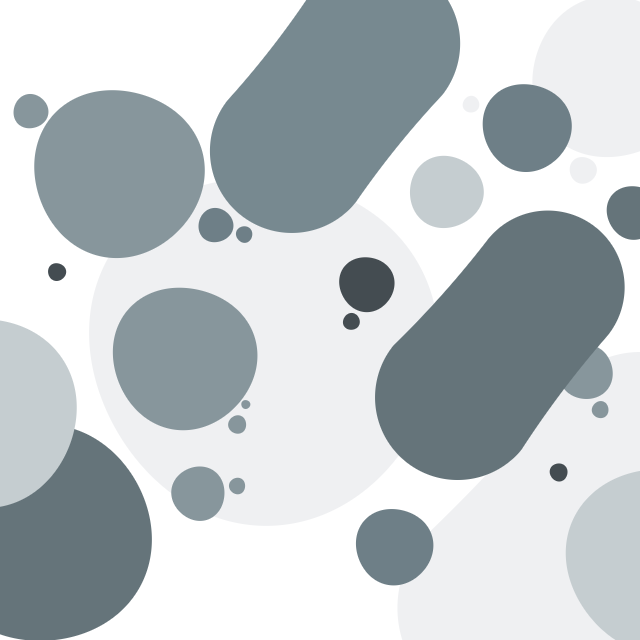
Reproduce this background procedurally as a WebGL 2 fragment shader.

```glsl
#version 300 es
precision highp float;

uniform vec2 u_resolution;
out vec4 fragColor;

// Colours
const vec3 PAPER = vec3(1.0);
const vec3 HAZE  = vec3(0.937, 0.941, 0.949);
const vec3 PALE  = vec3(0.773, 0.804, 0.816);
const vec3 MIST  = vec3(0.529, 0.588, 0.612);
const vec3 STONE = vec3(0.467, 0.537, 0.565);
const vec3 STEEL = vec3(0.431, 0.498, 0.529);
const vec3 SLATE = vec3(0.396, 0.455, 0.478);
const vec3 INK   = vec3(0.267, 0.298, 0.318);
const vec3 TONES[6] = vec3[](HAZE, PALE, MIST, STEEL, SLATE, INK);

// Shape
const float LOBES = 0.022;          // three-lobed wobble of a blob
const float OVAL = 0.012;           // two-lobed wobble of a blob
const float WAIST = 0.004;          // pinch in the middle of a capsule
const float SATELLITE_GAP = 0.007;
const vec2 SATELLITE_RADIUS = vec2(0.0125, 0.0145);

// Single blobs, back to front: centre, radius, tone index
const vec4 BLOBS[12] = vec4[](
    vec4( 0.412, 0.456, 0.272, 0.0),
    vec4( 0.958, 0.879, 0.127, 0.0),
    vec4( 0.068, 0.164, 0.169, 4.0),
    vec4(-0.026, 0.357, 0.147, 1.0),
    vec4( 1.029, 0.125, 0.144, 1.0),
    vec4( 0.697, 0.700, 0.057, 1.0),
    vec4( 0.185, 0.730, 0.132, 2.0),
    vec4( 0.048, 0.826, 0.027, 2.0),
    vec4( 0.823, 0.801, 0.069, 3.0),
    vec4( 0.616, 0.146, 0.060, 3.0),
    vec4( 0.990, 0.668, 0.042, 4.0),
    vec4( 0.384, 0.368, 0.007, 2.0));

// Blobs with a satellite: centre, radius, direction of the satellite
const vec4 PAIRS[5] = vec4[](
    vec4(0.573, 0.556, 0.043, -1.96),
    vec4(0.337, 0.648, 0.027, -0.31),
    vec4(0.288, 0.441, 0.112, -0.90),
    vec4(0.310, 0.229, 0.042,  0.19),
    vec4(0.916, 0.418, 0.042, -1.21));
const int PAIR_TONES[5] = int[](5, 3, 2, 2, 2);

// Lone specks: centre, radius, tone index
const vec4 SPECKS[4] = vec4[](
    vec4(0.089, 0.575, 0.014, 5.0),
    vec4(0.873, 0.262, 0.014, 5.0),
    vec4(0.911, 0.734, 0.021, 0.0),
    vec4(0.736, 0.837, 0.013, 0.0));

float hash(vec2 p) {
    return fract(sin(dot(p, vec2(127.1, 311.7))) * 43758.5453);
}

// Wobbly disc, its phase drawn from its centre
float blob(vec2 p, vec2 centre, float radius) {
    vec2 q = p - centre;
    float angle = atan(q.y, q.x);
    float phase = 6.2832 * hash(centre);
    float wobble = LOBES * cos(3.0 * angle + phase) + OVAL * cos(2.0 * angle - phase);
    return length(q) - radius * (1.0 + wobble);
}

// Segment with a round end of its own radius at a and at b
float capsule(vec2 p, vec2 a, vec2 b, float radiusA, float radiusB) {
    vec2 axis = b - a;
    float t = clamp(dot(p - a, axis) / dot(axis, axis), 0.0, 1.0);
    float pinch = WAIST * 4.0 * t * (1.0 - t);
    return length(p - a - axis * t) - mix(radiusA, radiusB, t) + pinch;
}

void paint(inout vec3 colour, vec3 tone, float dist) {
    float coverage = clamp(0.5 - dist * u_resolution.y, 0.0, 1.0);
    colour = mix(colour, tone, coverage);
}

void main() {
    vec2 p = gl_FragCoord.xy / u_resolution.y;
    vec3 colour = PAPER;

    // Pale capsule in the lower right corner
    paint(colour, HAZE, capsule(p, vec2(0.79, 0.05), vec2(1.0, 0.30), 0.169, 0.15));

    for (int i = 0; i < BLOBS.length(); i++) {
        vec4 b = BLOBS[i];
        paint(colour, TONES[int(b.w)], blob(p, b.xy, b.z));
    }

    for (int i = 0; i < SPECKS.length(); i++) {
        vec4 s = SPECKS[i];
        paint(colour, TONES[int(s.w)], blob(p, s.xy, s.z));
    }

    for (int i = 0; i < PAIRS.length(); i++) {
        vec4 b = PAIRS[i];
        vec3 tone = TONES[PAIR_TONES[i]];
        float small = mix(SATELLITE_RADIUS.x, SATELLITE_RADIUS.y, hash(b.yx));
        vec2 offset = (b.z + small + SATELLITE_GAP) * vec2(cos(b.w), sin(b.w));
        paint(colour, tone, blob(p, b.xy, b.z));
        paint(colour, tone, blob(p, b.xy + offset, small));
    }

    // Two large capsules on top
    paint(colour, STONE, capsule(p, vec2(0.456, 0.764), vec2(0.589, 0.932), 0.128, 0.130));
    paint(colour, SLATE, capsule(p, vec2(0.715, 0.379), vec2(0.856, 0.551), 0.129, 0.120));

    fragColor = vec4(colour, 1.0);
}
```
